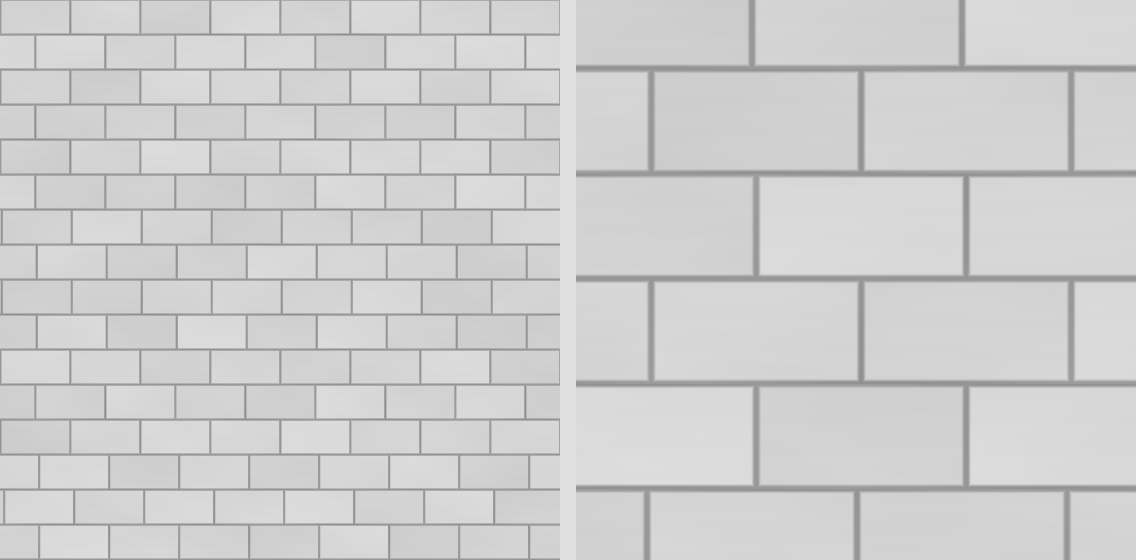
Left: the whole. Right: its middle third, enlarged.
Give the GLSL for this texture, as a WebGL 2 fragment shader.

```glsl
#version 300 es
precision highp float;
// Pale grey block wall in running bond, with thin soft joints and faint tonal variation.

uniform vec2 u_resolution;
out vec4 outColor;

const vec2 GRID = vec2(8.0, 16.0);       // blocks across and down
const vec3 BLOCK_COLOR = vec3(0.832);
const vec3 JOINT_COLOR = vec3(0.59);
const float JOINT_CORE = 0.0007;         // half width of the darkest part
const float JOINT_FADE = 0.0032;         // half width including the soft edge

float hash(vec2 p) {
    vec3 q = fract(vec3(p.xyx) * 0.1031);
    q += dot(q, q.yzx + 33.33);
    return fract((q.x + q.y) * q.z);
}

// Half-block stagger plus a slight drift of some courses
float courseShift(float row) {
    float stagger = 0.5 * (1.0 - mod(row, 2.0));
    float lowDrift = 0.055 * (1.0 - step(2.5, row));
    float midDrift = 0.02 * step(5.5, row) * (1.0 - step(9.5, row));
    return stagger + lowDrift + midDrift;
}

// Distance to the nearest block edge, in canvas units
float edgeDistance(vec2 local, vec2 grid) {
    vec2 d = min(local, 1.0 - local) / grid;
    return min(d.x, d.y);
}

// Layered sines: thin horizontal streaks that bend gently
float streaks(vec2 p, float seed) {
    float phase = seed * 6.2832;
    float bend = sin(p.x * 3.0 + phase);
    return 0.5 * sin(p.y * 22.0 + bend + phase)
         + 0.3 * sin(p.y * 41.0 - bend * 1.5 + phase * 3.0)
         + 0.2 * sin(p.x * 9.0 + p.y * 7.0 + phase * 2.0);
}

// Tone offset of one block: overall level, tilted shading and fine wear
float blockTone(vec2 id, vec2 local) {
    float level = (hash(id + 3.7) - 0.5) * 0.052;
    vec2 tilt = vec2(hash(id + 17.3), hash(id + 41.9)) - 0.5;
    float shade = dot(local - 0.5, tilt) * 0.03;
    float cloud = sin(local.x * 5.0 + tilt.x * 12.0) * sin(local.y * 4.0 + tilt.y * 12.0);
    return level + shade + cloud * 0.004 + streaks(local, hash(id + 8.1)) * 0.004;
}

float jointMask(float dist, float pixel) {
    return 1.0 - smoothstep(JOINT_CORE, max(JOINT_FADE, JOINT_CORE + pixel), dist);
}

void main() {
    vec2 uv = gl_FragCoord.xy / u_resolution;
    float pixel = 1.0 / min(u_resolution.x, u_resolution.y);

    // Locate the block and the position inside it
    vec2 p = (uv - vec2(0.0006, 0.0008)) * GRID;
    float row = mod(floor(p.y), GRID.y);
    p.x -= courseShift(row);
    vec2 id = vec2(mod(floor(p.x), GRID.x), row);
    vec2 local = fract(p);

    // Shade the face, then lay the joints over it
    vec3 color = BLOCK_COLOR + blockTone(id, local);
    float joint = jointMask(edgeDistance(local, GRID), pixel);
    float jointWear = 0.025 * sin(uv.x * 25.1327 + row * 2.4) * sin(uv.y * 18.8496);
    color = mix(color, JOINT_COLOR + jointWear, joint);
    outColor = vec4(color, 1.0);
}
```
